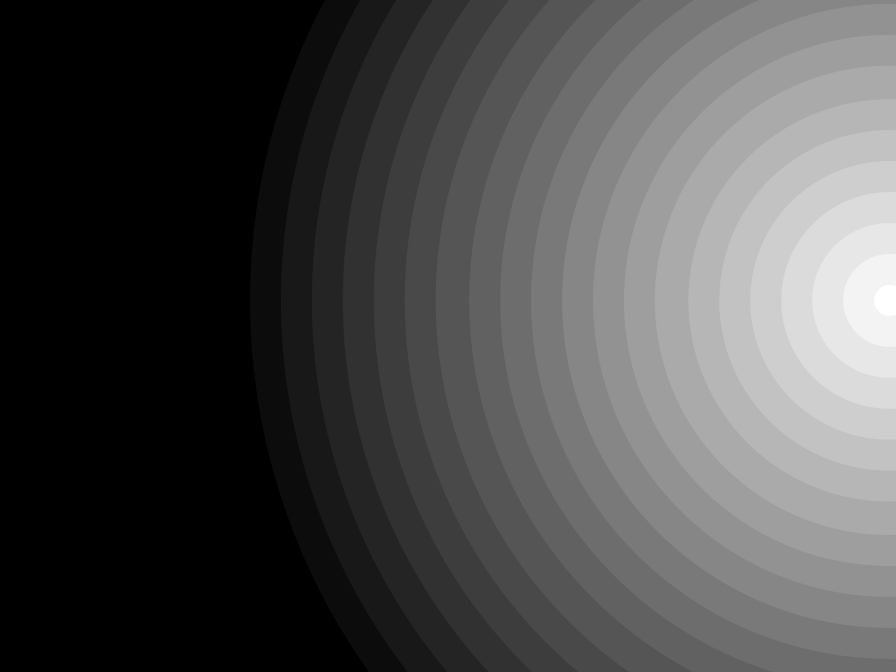
Write a Shadertoy shader that draws this background.

```glsl
// Concentric grey discs stepping from a white core at the right edge out to black.

const vec2  CENTER     = vec2(0.9928, 0.5530); // glow centre, as a fraction of the canvas
const float RADIUS     = 0.9785;               // where the glow fades out, in canvas heights
const int   RINGS      = 21;                   // number of grey steps above black
const float FINE_STEPS = 255.0;                // fine ramp on which the ring edges snap

// Radius of the disc that lifts the grey to the given step.
float discRadius(int ring) {
    float level = (float(ring) - 0.5) / float(RINGS);
    float snapped = ceil(level * FINE_STEPS) / FINE_STEPS;
    return RADIUS * (1.0 - snapped);
}

void mainImage(out vec4 fragColor, in vec2 fragCoord) {
    // Distance from the glow centre, in canvas heights
    float pixel = 1.0 / iResolution.y;
    float dist = length(fragCoord - CENTER * iResolution.xy) * pixel;

    // Stack the discs, each adding one step of grey with a smooth rim
    float grey = 0.0;
    for (int ring = 1; ring <= RINGS; ring++) {
        grey += clamp(0.5 + (discRadius(ring) - dist) / pixel, 0.0, 1.0);
    }

    fragColor = vec4(vec3(grey / float(RINGS)), 1.0);
}
```
